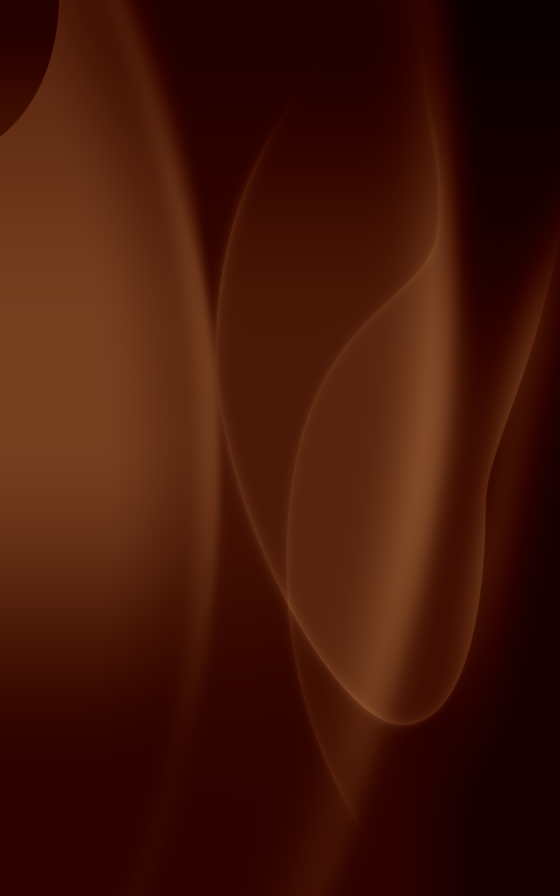
A Shadertoy shader for this background:

```glsl
// Draws translucent amber veils: a glowing sheet, nested leaf outlines and soft ribbons on dark red.

const float ASPECT = 0.625;
const int STEPS = 24;

float bump(float x, float center, float width) {
    float k = (x - center) / width;
    return exp(-k * k);
}

vec2 cubic(vec2 a, vec2 b, vec2 c, vec2 d, float t) {
    float s = 1.0 - t;
    return s * s * s * a + 3.0 * s * t * (s * b + t * c) + t * t * t * d;
}

// Distance to a cubic curve, negative where the curve lies to the right of p
float curve(vec2 p, vec2 a, vec2 b, vec2 c, vec2 d) {
    float nearest = 1e3, side = 1.0;
    vec2 from = a;
    for (int i = 1; i <= STEPS; i++) {
        vec2 to = cubic(a, b, c, d, float(i) / float(STEPS));
        vec2 e = to - from, v = p - from;
        vec2 gap = v - e * clamp(dot(v, e) / dot(e, e), 0.0, 1.0);
        nearest = min(nearest, dot(gap, gap));
        bool crosses = (from.y > p.y) != (to.y > p.y);
        if (crosses && v.x < e.x * v.y / e.y) side = -side;
        from = to;
    }
    return side * sqrt(nearest);
}

// Chains two curves into one outline
float join(float a, float b) {
    return sign(a) * sign(b) * min(abs(a), abs(b));
}

float inside(float d, float softness) {
    return smoothstep(-softness, softness, d);
}

float rim(float d, float width) {
    return exp(-abs(d) / width);
}

// Glow with a different falloff on each side of its crest
float ribbon(float d, float leftWidth, float rightWidth) {
    return bump(d, 0.0, d < 0.0 ? leftWidth : rightWidth);
}

float softPositive(float x) {
    return 0.5 * (x + sqrt(x * x + 0.0007));
}

// Maps heat to black-red, rust and amber
vec3 emberColor(float heat) {
    return vec3(heat, 0.87 * softPositive(heat - 0.18), 0.58 * softPositive(heat - 0.25));
}

float leafOutline(vec2 p) {
    float upper = curve(p, vec2(.449, 1.013), vec2(.306, .902), vec2(.241, .766), vec2(.241, .609));
    float lower = curve(p, vec2(.241, .609), vec2(.241, .44), vec2(.371, .191), vec2(.449, .191));
    float tip = curve(p, vec2(.449, .191), vec2(.521, .191), vec2(.542, .323), vec2(.542, .44));
    float right = curve(p, vec2(.542, .44), vec2(.547, .531), vec2(.645, .635), vec2(.651, 1.026));
    return -join(join(upper, lower), join(tip, right));
}

float innerOutline(vec2 p) {
    float stem = curve(p, vec2(.471, 1.013), vec2(.462, .883), vec2(.501, .831), vec2(.487, .733));
    float belly = curve(p, vec2(.487, .733), vec2(.469, .655), vec2(.320, .648), vec2(.320, .375));
    float tail = curve(p, vec2(.320, .375), vec2(.320, .206), vec2(.378, .102), vec2(.462, -.01));
    return join(join(stem, belly), tail);
}

void mainImage(out vec4 fragColor, in vec2 fragCoord) {
    vec2 p = fragCoord / iResolution.xy * vec2(ASPECT, 1.0);
    float edge = 1.0 / iResolution.y;

    float sheet = -curve(p, vec2(.139, 1.01), vec2(.267, .70), vec2(.286, .323), vec2(.160, -.01));
    float corner = -curve(p, vec2(.066, 1.01), vec2(.066, .93), vec2(.038, .876), vec2(-.003, .845));
    float leaf = leafOutline(p);
    float inner = innerOutline(p);
    float spine = curve(p, vec2(.475, 1.013), vec2(.527, .688), vec2(.501, .375), vec2(.347, -.01));
    float fold = curve(p, vec2(.640, .80), vec2(.573, .557), vec2(.553, .414), vec2(.485, -.01));
    float pastSpine = inside(spine, 0.02);

    // Dark red backdrop
    float heat = mix(0.17, 0.09, smoothstep(0.44, 0.54, p.x));
    heat -= 0.05 * smoothstep(0.75, 1.0, p.y);
    heat += 0.08 * bump(p.y, 0.45, 0.2) * bump(p.x, 0.27, 0.12);

    // Broad sheet on the left
    float sheetHeat = 0.17 + 0.29 * smoothstep(0.12, 0.52, p.y) - 0.11 * smoothstep(0.62, 1.0, p.y);
    float midHeight = smoothstep(0.1, 0.5, p.y);
    sheetHeat -= 0.10 * midHeight * smoothstep(0.13, 0.02, sheet);
    float sheetSoftness = 0.007 + 0.035 * smoothstep(0.65, 1.0, p.y);
    heat = mix(heat, sheetHeat, inside(sheet, sheetSoftness));
    heat += (0.03 + 0.04 * midHeight) * bump(sheet, 0.012, 0.016);

    // Shaded corner
    float cornerHeat = mix(0.24, 0.14, smoothstep(0.86, 0.98, p.y));
    heat = mix(heat, cornerHeat, inside(corner, edge));

    // Large leaf, fading beyond its spine
    float leafHeat = 0.29 - 0.18 * smoothstep(0.62, 1.0, p.y);
    float leafAmount = mix(1.0, 0.65 * smoothstep(0.8, 0.5, p.y), pastSpine);
    heat = mix(heat, leafHeat, inside(leaf, edge) * leafAmount);
    float rimFade = smoothstep(0.95, 0.75, p.y) * mix(1.0, 0.4, smoothstep(0.49, 0.54, p.x));
    heat += 0.10 * rimFade * rim(leaf, 0.005);

    // Inner leaf and its tail
    float innerAmount = inside(inner, edge) * (1.0 - pastSpine);
    heat += innerAmount * 0.05 * smoothstep(0.0, 0.2, p.y) * smoothstep(0.95, 0.7, p.y);
    heat += 0.06 * smoothstep(0.03, 0.15, p.y) * smoothstep(1.0, 0.8, p.y) * rim(inner, 0.004);

    // Glowing spine and right fold
    float spineGlow = 0.07 + 0.12 * bump(p.y, 0.5, 0.28);
    heat += spineGlow * ribbon(spine, 0.045, 0.022);
    float foldGlow = 0.15 * smoothstep(0.08, 0.4, p.y) * smoothstep(0.85, 0.6, p.y);
    heat += foldGlow * ribbon(fold, 0.025, 0.035);

    fragColor = vec4(clamp(emberColor(heat), 0.0, 1.0), 1.0);
}
```
